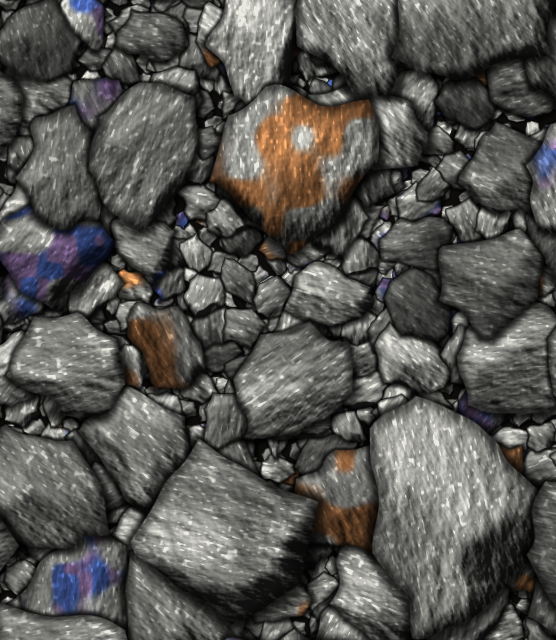
A Shadertoy shader for this texture:

```glsl
// A heap of broken grey metallic ore, from fine gravel up to large blocks.
// Jittered grids of growing cell size are laid over each other; each stone is
// a random convex polyhedron with lit facets, rough grain and contact shadow.

const float TAU = 6.2831853;
const int LAYERS = 5;
const int SIDES = 8;
const vec3 LIGHT = vec3(-0.30, 0.56, 0.77);
const vec3 GAP_COLOUR = vec3(0.055, 0.048, 0.042);
const vec3 ORE_COLOUR = vec3(1.0, 1.0, 0.965);
const vec3 BLUE = vec3(0.10, 0.20, 0.48);
const vec3 VIOLET = vec3(0.34, 0.24, 0.42);
const vec3 RUST = vec3(0.52, 0.30, 0.13);

vec3 hash3(vec2 p) {
    vec3 v = fract(vec3(p.xyx) * vec3(0.1031, 0.1030, 0.0973));
    v += dot(v, v.yxz + 33.33);
    return fract((v.xxy + v.yzz) * v.zyx);
}

float noise(vec2 p) {
    vec2 i = floor(p), f = fract(p);
    f = f * f * (3.0 - 2.0 * f);
    float low = mix(hash3(i).x, hash3(i + vec2(1, 0)).x, f.x);
    float high = mix(hash3(i + vec2(0, 1)).x, hash3(i + vec2(1, 1)).x, f.x);
    return mix(low, high, f.y);
}

float fbm(vec2 p) {
    float sum = 0.0, amp = 0.5;
    for (int i = 0; i < 4; i++) {
        sum += amp * noise(p);
        p = mat2(1.6, 1.2, -1.2, 1.6) * p + 17.3;
        amp *= 0.55;
    }
    return sum;
}

mat2 rotation(float a) {
    return mat2(cos(a), sin(a), -sin(a), cos(a));
}

// Adds a facet to the blend; the lowest plane dominates.
void addFacet(inout vec3 normalSum, vec2 slope, float height) {
    normalSum += normalize(vec3(slope, 1.0)) * exp(-26.0 * clamp(height, -1.0, 2.0));
}

// Outline distance of a faceted stone of about unit radius, and its normal.
float stoneShape(vec2 q, vec2 seed, out vec3 normal) {
    float dist = -1.0;
    normal = vec3(0.0);
    for (int i = 0; i < SIDES; i++) {
        vec3 h = hash3(seed + float(i + 1) * vec2(7.13, 3.71));
        float angle = TAU * (float(i) + 0.85 * h.x) / float(SIDES);
        vec2 dir = vec2(cos(angle), sin(angle));
        float inside = mix(0.62, 0.96, h.y) - dot(q, dir);
        float steepness = mix(0.45, 2.2, h.z * h.z);
        dist = max(dist, -inside);
        addFacet(normal, dir * steepness, inside * steepness);
    }
    // Two tilted top planes meet in a ridge.
    vec3 t = hash3(seed + 91.7) - 0.5, u = hash3(seed + 53.2) - 0.5;
    addFacet(normal, t.xy * 0.9, 0.34 - dot(q, t.xy * 0.9));
    addFacet(normal, u.xy * 1.1, 0.34 - dot(q, u.xy * 1.1));
    normal = normalize(normal);
    return dist;
}

// Rough, glinting ore surface with tarnish on some stones.
vec3 oreColour(vec2 p, vec2 grainPos, vec3 normal, float dist, vec2 seed) {
    vec3 h = hash3(seed + 23.9);
    float relief = fbm(grainPos * 42.0) - fbm(grainPos * 42.0 + vec2(0.10, 0.24));
    float lit = max(dot(normal, LIGHT), 0.0) + 1.5 * relief;
    float tone = mix(0.42, 1.12, sqrt(h.x)) * (0.72 + 0.6 * noise(p * 13.0 + seed));
    float value = 0.05 + 0.60 * max(lit, 0.03) * tone;
    value += 0.34 * smoothstep(0.66, 0.95, noise(grainPos * 150.0)) * max(lit, 0.0) * tone;
    value *= mix(0.5, 1.0, smoothstep(0.0, 0.13, -dist));
    vec3 colour = ORE_COLOUR * min(value, 0.92);

    vec3 tarnish = mix(BLUE, VIOLET, smoothstep(0.35, 0.65, noise(p * 45.0)));
    tarnish = mix(tarnish, RUST, step(0.6, h.z));
    float amount = step(0.76, h.y) * smoothstep(0.5, 0.72, noise(p * 22.0 + seed * 3.1));
    return mix(colour, tarnish * (0.15 + 1.7 * value), 0.75 * amount);
}

// Chance of a stone: fine gravel in the middle, blocks at the rim and bottom.
float stoneChance(int layer, vec2 centre) {
    float rim = smoothstep(0.12, 0.46, length((centre - vec2(0.5, 0.55)) * vec2(1.0, 0.9)));
    if (layer < 2) return 1.0;
    if (layer == 2) return 0.72;
    if (layer == 3) return mix(0.22, 0.8, rim);
    return mix(0.32 * rim, 0.95, 1.0 - smoothstep(0.24, 0.34, centre.y));
}

void drawLayer(inout vec3 colour, vec2 p, float cell, int layer, float pixel) {
    vec2 warp = vec2(noise(p / cell * 4.0), noise(p / cell * 4.0 + 41.0)) - 0.5;
    vec2 grid = p / cell + 0.13 * warp;
    for (int k = 0; k < 9; k++) {
        vec2 id = floor(grid) + vec2(k % 3 - 1, k / 3 - 1);
        vec2 seed = id + 37.0 * float(layer + 1);
        vec3 h = hash3(seed), g = hash3(seed + 11.3);
        vec2 centre = id + 0.2 + 0.6 * h.xy;
        if (h.z > stoneChance(layer, centre * cell)) continue;

        float radius = mix(0.46, 0.67, g.x);
        mat2 turn = rotation(TAU * g.y);
        vec2 q = turn * (grid - centre) / radius;
        q.x /= mix(1.0, 1.4, g.z);
        if (dot(q, q) > 2.6) continue;

        vec3 normal;
        float dist = stoneShape(q, seed, normal);
        normal.xy = normal.xy * turn;
        float shadowWidth = 0.13 - 0.10 * dot(grid - centre, LIGHT.xy) / radius;
        colour *= mix(0.2, 1.0, smoothstep(0.0, max(shadowWidth, 0.05), dist));
        float edge = pixel / (cell * radius);
        if (dist < edge) {
            vec2 grainPos = (turn * p) * vec2(0.75, 1.5) + seed;
            vec3 ore = oreColour(p, grainPos, normal, dist, seed);
            colour = mix(colour, ore, 1.0 - smoothstep(-edge, edge, dist));
        }
    }
}

void mainImage(out vec4 fragColor, in vec2 fragCoord) {
    vec2 p = fragCoord / iResolution.y;
    vec3 colour = GAP_COLOUR;
    float cell = 0.034;
    for (int layer = 0; layer < LAYERS; layer++) {
        drawLayer(colour, p, cell, layer, 1.0 / iResolution.y);
        cell *= 1.71;
    }
    fragColor = vec4(colour, 1.0);
}
```
